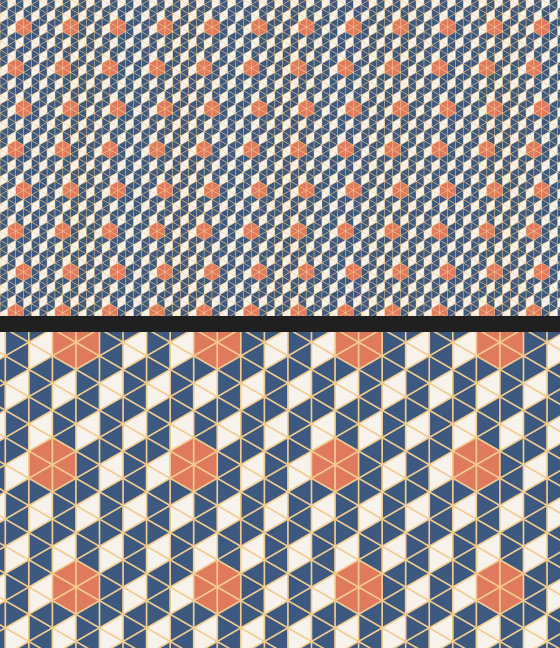
Top: the whole. Bottom: its middle third, enlarged.
Write a Shadertoy shader that draws this pattern.

```glsl
// Tumbling-block tiling in blue and cream with coral hexagons under a fine gold triangle grid.

const float SQRT3 = 1.7320508;
const float SIDE = 0.02869; // triangle side, as a share of canvas height

// Vector from the centre of the nearest block to p (hexagons of unit side)
vec2 blockOffset(vec2 p) {
    vec2 period = vec2(SQRT3, 3.0);
    vec2 a = p - period * round(p / period);
    vec2 b = p - period * (floor(p / period) + 0.5);
    return dot(a, a) < dot(b, b) ? a : b;
}

// Flat colour of the block face at p
vec3 faceColor(vec2 p) {
    vec2 q = blockOffset(p);
    vec2 centre = p - q;
    float row = round(centre.y / 1.5);
    float col = round(centre.x / SQRT3 + 0.5 * mod(row, 2.0));

    // Every third block of every third row is a solid accent
    if (mod(row, 3.0) < 0.5 && mod(col, 3.0) < 0.5) return vec3(0.88, 0.48, 0.37);

    bool rightFace = q.x > 0.0 && q.y * SQRT3 < q.x;
    return rightFace ? vec3(0.97, 0.95, 0.92) : vec3(0.24, 0.35, 0.50);
}

// Pixel coverage of evenly spaced parallel lines with the given normal
float lineCoverage(vec2 p, vec2 normal, float pixel) {
    float spacing = 0.5 * SQRT3;
    float width = 0.062;
    float t = dot(p, normal) / spacing;
    float dist = abs(t - round(t)) * spacing;
    return clamp(0.5 * (width + pixel) - dist, 0.0, min(width, pixel)) / pixel;
}

void mainImage(out vec4 fragColor, in vec2 fragCoord) {
    float pixel = 1.0 / (iResolution.y * SIDE);
    vec2 p = (fragCoord / iResolution.y - vec2(0.0745, 0.1394)) / SIDE;

    // Supersampled faces
    vec3 color = vec3(0.0);
    for (int i = 0; i < 16; i++) {
        vec2 jitter = (vec2(i % 4, i / 4) - 1.5) / 4.0;
        color += faceColor(p + jitter * pixel) / 16.0;
    }

    // Gold lines in three directions
    float bare = 1.0;
    for (int k = 0; k < 3; k++) {
        float angle = float(k) * radians(60.0);
        bare *= 1.0 - lineCoverage(p, vec2(cos(angle), sin(angle)), pixel);
    }
    color = mix(vec3(0.95, 0.80, 0.56), color, bare);

    fragColor = vec4(color, 1.0);
}
```
